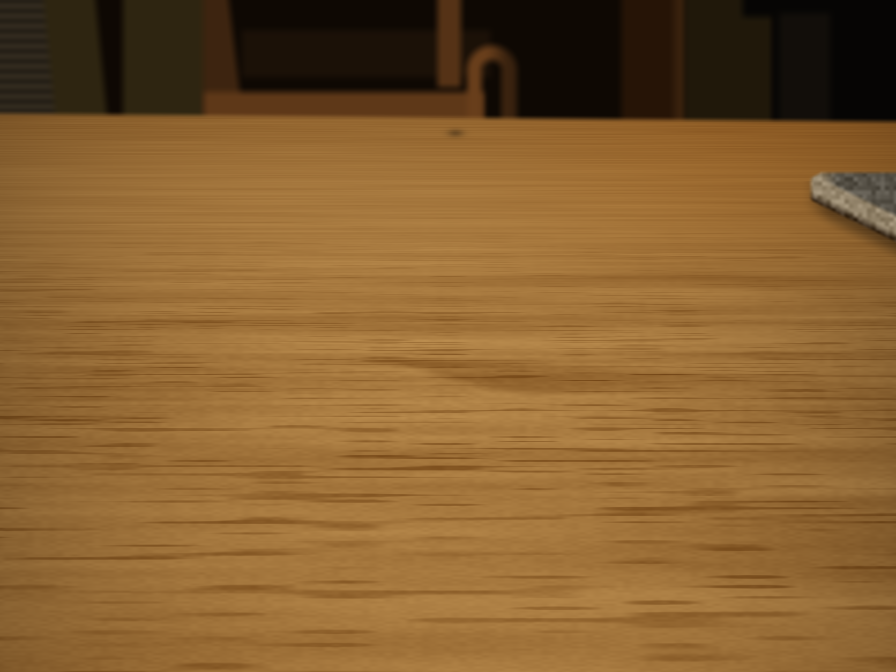
Reproduce this texture procedurally as a WebGL 2 fragment shader.

```glsl
#version 300 es
precision highp float;
// A wooden tabletop seen at a low angle, with a blurred dark room behind it.
// Grain is stretched noise in a perspective plane, sharpest at mid depth;
// furniture is built from soft boxes and an arch, the slab from half planes.
#define HORIZON 1.05
#define TABLE_EDGE 0.831
#define EDGE_TILT 0.009
#define ROOM_BLUR 0.009
#define PORE_DEPTH 0.50
#define GRAIN_DEPTH 0.55
#define WOOD_DARK vec3(0.54, 0.36, 0.155)
#define WOOD_LIGHT vec3(0.74, 0.56, 0.315)
#define CHAIR vec3(0.37, 0.22, 0.095)
#define ROOM_DARK vec3(0.055, 0.032, 0.012)

uniform vec2 u_resolution;
out vec4 fragColor;

float hash(vec2 p) {
  return fract(sin(dot(p, vec2(127.1, 311.7))) * 43758.545);
}

float noise(vec2 p) {
  vec2 i = floor(p), f = fract(p);
  f = f * f * (3.0 - 2.0 * f);
  return mix(mix(hash(i), hash(i + vec2(1, 0)), f.x),
             mix(hash(i + vec2(0, 1)), hash(i + vec2(1, 1)), f.x), f.y);
}

// Soft-edged rectangle mask
float box(vec2 p, vec2 lo, vec2 hi) {
  vec2 m = smoothstep(-ROOM_BLUR, ROOM_BLUR, p - lo) * smoothstep(-ROOM_BLUR, ROOM_BLUR, hi - p);
  return m.x * m.y;
}

// Soft elliptical streak
float streak(vec2 p, vec2 center, vec2 size) {
  vec2 q = (p - center) / size;
  return exp(-dot(q, q));
}

vec3 room(vec2 p) {
  vec3 c = ROOM_DARK;
  // Wall, louvre and dark gap on the left
  c = mix(c, vec3(0.18, 0.145, 0.065), box(p, vec2(-1.0, 0.0), vec2(0.31, 2.0)));
  float slats = 0.9 + 0.12 * sin(p.y * 420.0);
  c = mix(c, vec3(0.19, 0.16, 0.115) * slats, box(p, vec2(-1.0, 0.0), vec2(0.075 - 0.1 * (p.y - 0.9), 2.0)));
  c = mix(c, ROOM_DARK, box(p, vec2(0.157 - 0.1 * (p.y - 0.85), 0.0), vec2(0.183, 2.0)));
  // Cabinet side, wall and dark furniture on the right
  c = mix(c, vec3(0.15, 0.08, 0.025), box(p, vec2(0.925, 0.0), vec2(1.02, 2.0)));
  c = mix(c, vec3(0.25, 0.15, 0.06), 0.7 * box(p, vec2(1.003, 0.0), vec2(1.02, 2.0)));
  c = mix(c, vec3(0.125, 0.095, 0.04), box(p, vec2(1.02, 0.0), vec2(1.15, 2.0)));
  c = mix(c, vec3(0.025, 0.021, 0.016), box(p, vec2(1.15, 0.0), vec2(2.0, 2.0)));
  c = mix(c, vec3(0.025, 0.021, 0.016), box(p, vec2(1.105, 0.975), vec2(2.0, 2.0)));
  c += vec3(0.045, 0.035, 0.022) * box(p, vec2(1.16, 0.0), vec2(1.235, 0.98));
  // Chair: cushion, posts, rail and curved arm
  c = mix(c, vec3(0.105, 0.065, 0.028), box(p, vec2(0.36, 0.885), vec2(0.73, 0.955)));
  float lean = 0.12 * (0.92 - p.y);
  c = mix(c, CHAIR * 0.65, box(p, vec2(0.302, 0.83), vec2(0.35 + lean, 2.0)));
  c = mix(c, CHAIR * 0.9, box(p, vec2(0.651, 0.87), vec2(0.686, 2.0)));
  c = mix(c, CHAIR, box(p, vec2(0.304, 0.0), vec2(0.72, 0.863)));
  vec2 a = p - vec2(0.732, 0.895);
  a.y = max(a.y, 0.0);
  float arch = abs(length(a) - 0.026) - 0.011;
  vec3 armColor = CHAIR * mix(1.1, 0.6, smoothstep(0.72, 0.76, p.x));
  return mix(c, armColor, 1.0 - smoothstep(-ROOM_BLUR, ROOM_BLUR, arch));
}

vec3 wood(vec2 p) {
  float depth = 1.0 / (HORIZON - p.y);
  vec2 plane = vec2((p.x - 0.667) * depth, depth * depth);
  vec2 w = p + vec2(0.0, 0.012 * (noise(p * vec2(4.0, 9.0)) - 0.5));
  // Broad tones and light pooling in the middle
  float tone = 0.36 + 0.34 * streak(p, vec2(0.66, 0.34), vec2(0.55, 0.32));
  tone += 0.18 * streak(p, vec2(0.72, 0.03), vec2(0.45, 0.14));
  tone += 0.12 * streak(p, vec2(0.5, 0.66), vec2(0.6, 0.12));
  tone -= 0.22 * smoothstep(0.72, 0.84, p.y);
  // Growth bands
  tone += 0.24 * streak(w, vec2(0.50, 0.487), vec2(0.28, 0.013));
  tone -= 0.30 * streak(w, vec2(0.64, 0.52), vec2(0.34, 0.014));
  tone -= 0.22 * streak(w, vec2(1.05, 0.582), vec2(0.42, 0.012));
  tone -= 0.25 * streak(w, vec2(0.15, 0.472), vec2(0.45, 0.009));
  tone -= 0.28 * streak(w, vec2(0.55, 0.318), vec2(0.65, 0.022));
  tone -= 0.30 * streak(w, vec2(0.78, 0.185), vec2(0.65, 0.030));
  // Pointed dark figure with a sloping lower edge
  float upper = 0.477 - 0.055 * (w.x - 0.48);
  float lower = mix(0.469, 0.408, smoothstep(0.5, 0.8, w.x));
  float figure = smoothstep(0.0, 0.012, upper - w.y) * smoothstep(-0.004, 0.012, w.y - lower);
  figure *= smoothstep(0.46, 0.6, w.x) * (1.0 - 0.55 * smoothstep(0.82, 1.15, w.x));
  tone -= 0.46 * figure;
  // Long fibres, then short pores, fading with distance
  float nearness = 1.0 - smoothstep(0.38, 0.75, p.y);
  float fibre = noise(plane * vec2(1.3, 9.0)) + 0.6 * noise(plane * vec2(2.5, 27.0) + 7.0) - 0.8;
  tone += GRAIN_DEPTH * fibre * mix(0.35, 0.75, nearness);
  float pores = smoothstep(0.60, 0.92, noise(plane * vec2(6.0, 52.0) + 31.0));
  pores *= 0.5 + noise(plane * vec2(2.0, 6.0) + 3.0);
  tone -= PORE_DEPTH * pores * nearness;
  tone += 0.16 * (noise(p * vec2(90.0, 300.0)) - 0.5) * nearness;
  vec3 c = WOOD_DARK + (WOOD_LIGHT - WOOD_DARK) * tone;
  // Warm far corner, darker sides, small specks
  c *= mix(vec3(1), vec3(1.0, 0.93, 0.78), smoothstep(0.5, 0.8, p.y) * smoothstep(0.5, 1.3, p.x));
  c *= 1.0 - 0.15 * pow(abs(p.x - 0.667) / 0.667, 3.0);
  c *= 1.0 - 0.3 * streak(p, vec2(0.678, 0.802), vec2(0.012, 0.006));
  return c;
}

void main() {
  vec2 p = gl_FragCoord.xy / u_resolution * vec2(4.0 / 3.0, 1.0);
  float edge = TABLE_EDGE - EDGE_TILT * p.x - p.y;
  vec3 color = mix(room(p), wood(p), smoothstep(-0.006, 0.006, edge));
  // Slab at the right: contact shadow, bright side, grey top
  float base = p.y - (0.702 - 0.49 * (p.x - 1.207));
  float slab = smoothstep(-0.004, 0.004, base) * smoothstep(1.202, 1.212, p.x);
  slab *= smoothstep(-0.004, 0.004, 0.743 - p.y - 0.5 * max(1.222 - p.x, 0.0));
  color *= 1.0 - 0.35 * smoothstep(-0.03, 0.0, base) * smoothstep(1.19, 1.24, p.x) * step(p.y, 0.73);
  float mottled = noise(p * 150.0) - 0.5;
  vec3 side = mix(vec3(0.22, 0.16, 0.10), vec3(0.58, 0.52, 0.42), smoothstep(0.0, 0.016, base));
  vec3 top = vec3(0.34, 0.32, 0.28);
  vec3 slabColor = mix(side, top, smoothstep(0.034, 0.044, base) * smoothstep(1.22, 1.25, p.x));
  color = mix(color, slabColor + 0.18 * mottled, slab);
  fragColor = vec4(color, 1.0);
}
```
